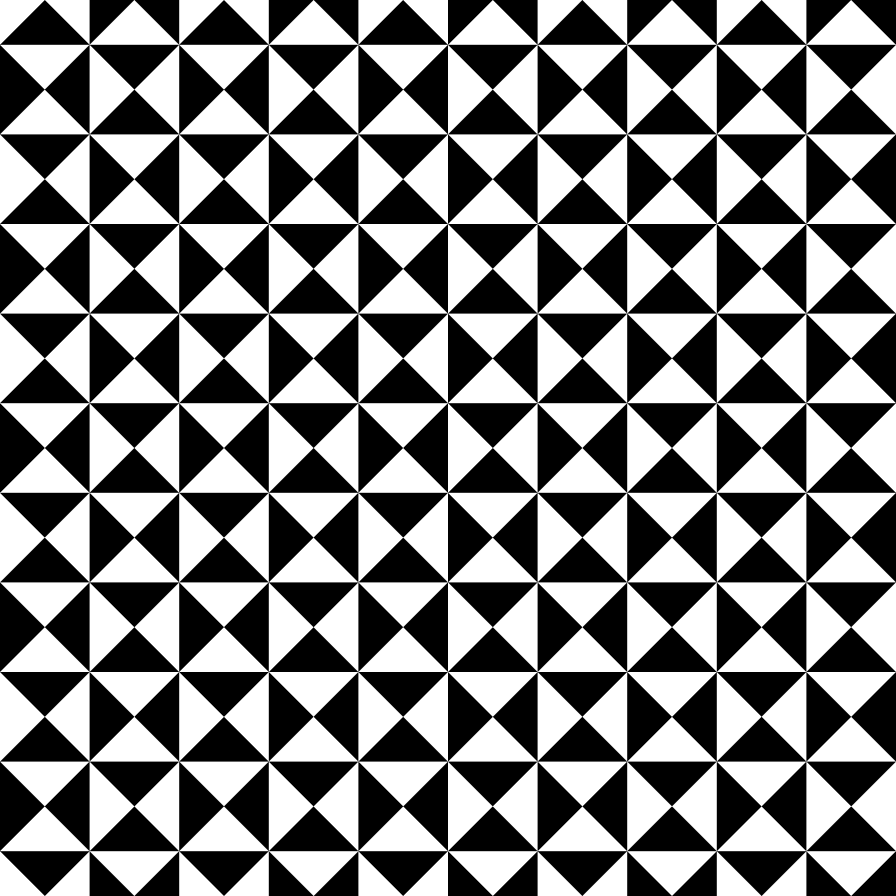
Give the GLSL for this pattern, as a Shadertoy shader.

```glsl
// Signed coverage in -1..1, blending across one pixel around an edge
float signedEdge(float dist, float pixel) {
    return clamp(2.0 * dist / pixel, -1.0, 1.0);
}

void mainImage(out vec4 fragColor, in vec2 fragCoord) {
    // Ten cells each way, rows shifted by half a cell
    float pixel = 10.0 / iResolution.y;
    vec2 grid = fragCoord * pixel + vec2(0.0, 0.5);
    vec2 cell = floor(grid);
    vec2 fromCenter = abs(grid - cell - 0.5);

    // Diagonals split each cell into side and top/bottom triangles
    float sides = signedEdge((fromCenter.x - fromCenter.y) * 0.7071, pixel);

    // Alternate cells swap colours, softened at their borders
    float parity = 1.0 - 2.0 * mod(cell.x + cell.y, 2.0);
    float borders = signedEdge(0.5 - fromCenter.x, pixel)
                  * signedEdge(0.5 - fromCenter.y, pixel);

    float white = 0.5 + 0.5 * sides * parity * borders;
    fragColor = vec4(vec3(white), 1.0);
}
```
